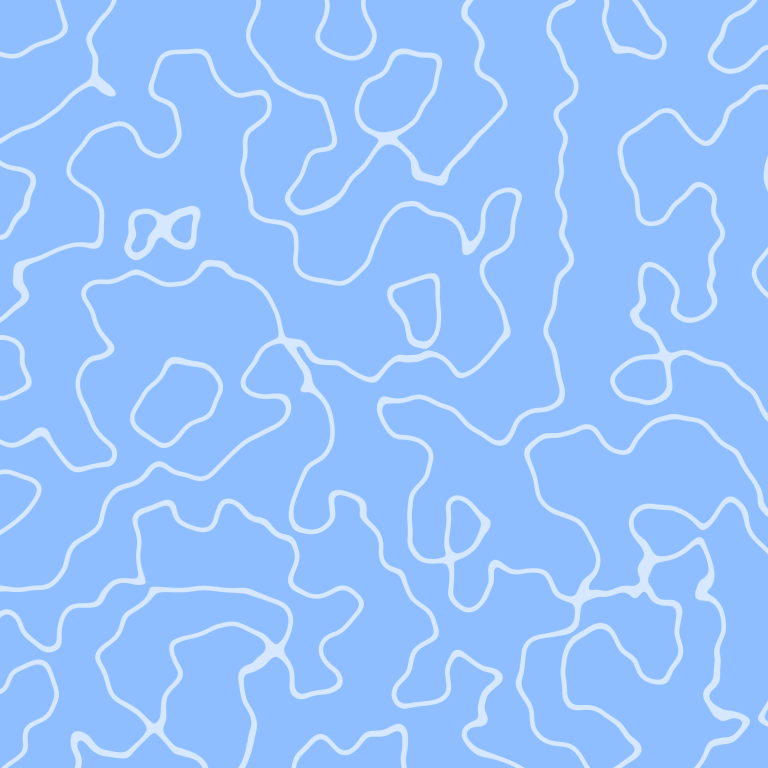
This texture is drawn by a Shadertoy shader. Its source:

```glsl
// Pale winding contour lines that pool where they meet, on a sky blue ground.

// Integer hash: one random unit vector per lattice point
vec2 randomDirection(ivec2 cell) {
    uvec2 v = uvec2(cell) * 1664525u + 1013904223u;
    v.x += v.y * 1664525u;
    v.y += v.x * 1664525u;
    v ^= v >> 16u;
    v.x += v.y * 1664525u;
    v.y += v.x * 1664525u;
    v ^= v >> 16u;
    return normalize(vec2(v & 65535u) / 65535.0 - 0.50001);
}

float gradientNoise(vec2 p) {
    ivec2 cell = ivec2(floor(p));
    vec2 f = fract(p);
    vec2 fade = f * f * f * (f * (f * 6.0 - 15.0) + 10.0);
    float sum = 0.0;
    for (int y = 0; y < 2; y++) {
        for (int x = 0; x < 2; x++) {
            vec2 corner = vec2(x, y);
            vec2 weight = mix(1.0 - fade, fade, corner);
            sum += weight.x * weight.y * dot(randomDirection(cell + ivec2(x, y)), f - corner);
        }
    }
    return sum;
}

// Broad swells plus a finer octave that makes the lines wobble
float heightField(vec2 uv) {
    return gradientNoise(uv * 10.0 + 3.7) + 0.3 * gradientNoise(uv * 20.0 + 41.3);
}

void mainImage(out vec4 fragColor, in vec2 fragCoord) {
    vec2 uv = fragCoord / iResolution.y;
    float pixel = 1.0 / iResolution.y;

    // Height and its slope by central differences
    float height = heightField(uv);
    vec2 e = vec2(0.0005, 0.0);
    vec2 gradient = vec2(heightField(uv + e.xy) - heightField(uv - e.xy),
                         heightField(uv + e.yx) - heightField(uv - e.yx)) / (2.0 * e.x);
    float slope = length(gradient);

    // Nearly even line width on slopes, widening where the field is flat
    float band = 0.0027 * length(vec2(slope, 7.0));
    float edge = (abs(height) - band) / max(slope, 1.0);
    float line = 1.0 - smoothstep(-0.75 * pixel, 0.75 * pixel, edge);

    vec3 skyBlue = vec3(0.557, 0.745, 1.0);
    vec3 paleBlue = vec3(0.84, 0.91, 1.0);
    fragColor = vec4(mix(skyBlue, paleBlue, line), 1.0);
}
```
